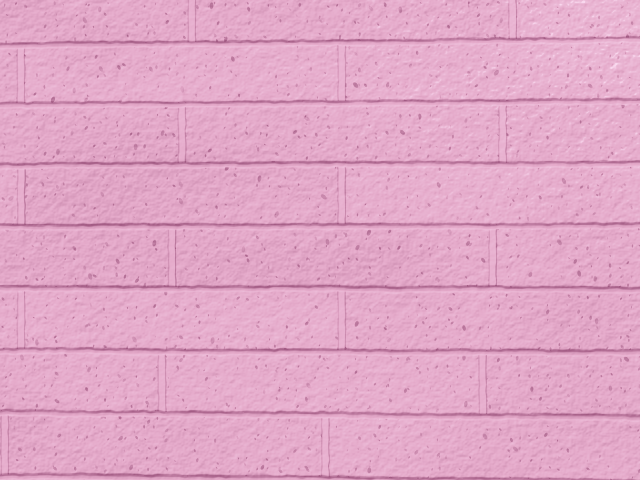
A Shadertoy shader for this texture:

```glsl
// Painted pink brick wall: long bricks in running bond with thin mortar joints.
// Joints are signed distances, paint relief is lit value noise, and pits are
// jittered ellipses on a grid. All lengths are fractions of canvas height.

const vec3 SHADOW = vec3(0.64, 0.36, 0.52);
const vec3 PAINT  = vec3(0.897, 0.668, 0.793);
const vec3 GLOSS  = vec3(0.99, 0.88, 0.96);
const float ROW_HEIGHT = 0.126;
const float BRICK_LENGTH = 0.668;
const float BED_WIDTH = 0.010;
const float JOINT_HALF = 0.0075;

float hash(vec2 p) {
    vec3 q = fract(vec3(p.xyx) * 0.1031);
    q += dot(q, q.yzx + 33.33);
    return fract((q.x + q.y) * q.z);
}

float noise(vec2 p) {
    vec2 i = floor(p), f = fract(p);
    f = f * f * (3.0 - 2.0 * f);
    return mix(mix(hash(i), hash(i + vec2(1, 0)), f.x),
               mix(hash(i + vec2(0, 1)), hash(i + vec2(1, 1)), f.x), f.y);
}

// Paint relief: fine brushed grain over broader lumps
float relief(vec2 p) {
    return noise(p * vec2(105.0, 130.0)) * 0.55
         + noise(p * vec2(48.0, 62.0) + 17.0) * 0.6
         + noise(p * vec2(210.0, 235.0) + 41.0) * 0.3;
}

// Soft line of a given half width around distance zero
float softLine(float d, float halfWidth, float blur) {
    return 1.0 - smoothstep(halfWidth - blur, halfWidth + blur, abs(d));
}

// Bed joints fan out slightly, as seen from a small angle
float rowCoordinate(vec2 p) {
    float t = (p.y - 0.0851) / ROW_HEIGHT;
    t -= (p.x - 0.667) * (0.0206 * t - 0.072);
    t += (noise(vec2(p.x * 6.0, floor(t + 0.5) * 7.0)) - 0.5) * 0.022;
    return t - 0.0041 * t * t;
}

// Start of the bond in each row; alternate rows shift by half a brick
float rowOffset(float row) {
    float evenStart = 0.400 - 0.0104 * row;
    float oddStart = 0.044 - 0.034 * smoothstep(5.0, 7.0, row);
    return mix(evenStart, oddStart, mod(row, 2.0));
}

// Depth of randomly turned pits, at most one per cell
float pits(vec2 p, float cell, float chance, float seed, float px) {
    vec2 id = floor(p / cell);
    vec2 jitter = vec2(hash(id + seed), hash(id + seed + 57.0));
    vec2 d = (fract(p / cell) - mix(vec2(0.25), vec2(0.75), jitter)) * cell;
    float angle = 0.6 + 1.8 * hash(id + seed + 91.0);
    d = mat2(cos(angle), -sin(angle), sin(angle), cos(angle)) * d;
    float size = cell * mix(0.05, 0.13, pow(hash(id + seed + 23.0), 2.0));
    float r = length(d * vec2(0.65, 1.1)) - size;
    float present = step(hash(id + seed + 131.0), chance);
    return present * (1.0 - smoothstep(-0.5 * px, 0.7 * px, r))
         * mix(0.35, 1.0, hash(id + seed + 71.0));
}

void mainImage(out vec4 fragColor, in vec2 fragCoord) {
    float px = 1.0 / iResolution.y;
    vec2 p = fragCoord * px;
    p.y = 1.0 - p.y;
    float blur = max(0.5 * px, 0.0012);

    // Brick layout: distances are positive below and right of a joint
    float rows = rowCoordinate(p);
    float row = floor(rows) + 1.0;
    float columns = (p.x - rowOffset(row)) / BRICK_LENGTH;
    float rough = (noise(p * 70.0) - 0.5) * 0.003;
    float bed = (rows - floor(rows + 0.5)) * ROW_HEIGHT + rough;
    float head = (columns - floor(columns + 0.5)) * BRICK_LENGTH + rough * 0.7;
    float bedMask = softLine(bed - 0.5 * BED_WIDTH, 0.5 * BED_WIDTH, blur);
    float headMask = softLine(head, JOINT_HALF, blur) * (1.0 - bedMask);
    float brick = (1.0 - bedMask) * (1.0 - headMask);

    // Sheen grows toward the upper right
    float sheen = smoothstep(0.35, 1.5, p.x) * (1.0 - smoothstep(0.0, 0.65, p.y));

    // Relief lit from above left
    float slope = relief(p + vec2(0.0016, 0.0022)) - relief(p);
    float tone = slope * mix(0.30, 0.75, brick) * (1.0 + 0.4 * sheen);
    tone += (noise(p * vec2(5.0, 9.0)) - 0.5) * 0.12;
    tone += (hash(vec2(floor(columns), row) + 9.0) - 0.5) * 0.09 * brick;
    tone += 0.17 * sheen + 0.5 * sheen * smoothstep(0.12, 0.35, slope) * brick;

    // Bed joint: shadow under each brick, then a smooth mortar ledge
    float wear = mix(0.55, 1.0, noise(vec2(p.x * 28.0, row * 5.0)));
    tone += 0.06 * bedMask;
    tone -= 0.75 * wear * softLine(bed, 0.0026, blur * 1.5);
    tone -= 0.22 * softLine(bed - 0.002, 0.005, 0.004);
    tone += 0.16 * softLine(bed - BED_WIDTH, 0.0018, blur);

    // Head joint: light centre, strong right edge and faint left edge
    float openRow = 1.0 - bedMask;
    tone += 0.08 * headMask;
    tone -= 0.62 * wear * openRow * softLine(head - JOINT_HALF, 0.0014, blur);
    tone -= 0.30 * openRow * softLine(head + JOINT_HALF, 0.0016, blur);

    // Pits with a lit lower rim
    float depth = max(pits(p, 0.021, 0.46, 3.0, px), pits(p, 0.033, 0.30, 211.0, px));
    vec2 rim = p - vec2(0.0018, 0.0028);
    tone += 0.14 * brick * pits(rim, 0.021, 0.46, 3.0, px);
    tone -= 0.72 * brick * depth;

    vec3 color = mix(PAINT, SHADOW, clamp(-tone, 0.0, 1.0));
    color = mix(color, GLOSS, clamp(tone, 0.0, 0.85));
    fragColor = vec4(color, 1.0);
}
```
